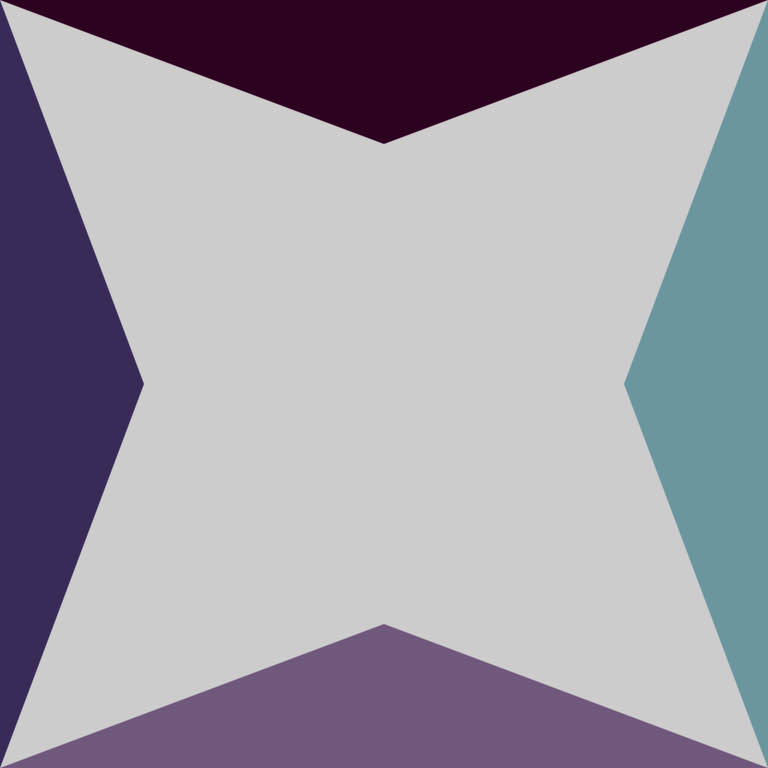
Reproduce this background procedurally as a three.js fragment shader.

```glsl
// A pale four-pointed star reaching into the corners of the canvas.
// Each side carries a flat coloured triangle pointing inward; the star is
// the ground left between them, with edges smoothed by signed distance.

varying vec2 vUv;

const vec3 PALE_GREY  = vec3(0.80, 0.80, 0.80);
const vec3 INDIGO     = vec3(0.224, 0.169, 0.345);
const vec3 MAUVE      = vec3(0.44, 0.345, 0.486);
const vec3 TEAL       = vec3(0.42, 0.588, 0.616);
const vec3 DARK_PLUM  = vec3(0.177, 0.005, 0.125);

const float APEX_DEPTH = 0.1875; // how far each triangle reaches inward
const float EDGE_SOFT  = 0.001;  // half width of the smoothed edge

// Signed distance to the slanted edges of a triangle based on one side:
// along runs over that side, depth runs inward; negative is inside.
float sideTriangle(float along, float depth, float apex) {
  float slope = 2.0 * apex;
  float edge = apex - slope * abs(along - 0.5);
  return (depth - edge) / sqrt(1.0 + slope * slope);
}

// Lay a flat colour over the base wherever the distance is negative.
vec3 paint(vec3 base, vec3 colour, float dist, float soft) {
  return mix(colour, base, smoothstep(-soft, soft, dist));
}

void main() {
  vec2 p = vUv;
  vec2 q = 1.0 - p;

  // Triangles on the left, right, bottom and top sides
  vec3 colour = PALE_GREY;
  colour = paint(colour, INDIGO, sideTriangle(p.y, p.x, APEX_DEPTH), EDGE_SOFT);
  colour = paint(colour, TEAL, sideTriangle(p.y, q.x, APEX_DEPTH), EDGE_SOFT);
  colour = paint(colour, MAUVE, sideTriangle(p.x, p.y, APEX_DEPTH), EDGE_SOFT);
  colour = paint(colour, DARK_PLUM, sideTriangle(p.x, q.y, APEX_DEPTH), EDGE_SOFT);

  gl_FragColor = vec4(colour, 1.0);
}
```
